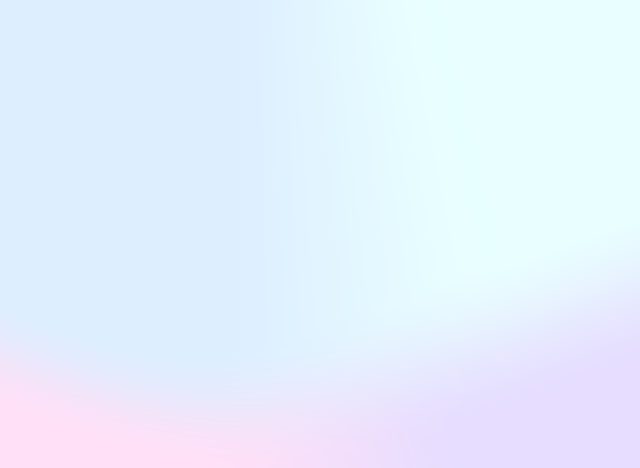
Give the GLSL for this background, as a WebGL 2 fragment shader.

```glsl
#version 300 es
precision highp float;
// A pastel mesh gradient: a blue-to-cyan sky above a pink-to-lavender floor.
// Each layer is a sideways blend with slanted limits, and the two layers
// meet along a soft hyperbola shaped like a valley.

uniform vec2 u_resolution;
out vec4 fragColor;

// Upper layer: the blend fans out wider toward the floor.
vec3 skyColor(vec2 p) {
  vec3 blue = vec3(0.865, 0.933, 1.0);
  vec3 cyan = vec3(0.912, 1.0, 1.0);
  float start = 0.27 + 0.04 * p.y;
  float end = 0.89 - 0.19 * p.y;
  return mix(blue, cyan, smoothstep(start, end, p.x));
}

// Lower layer: the blend leans right as it rises.
vec3 floorColor(vec2 p) {
  vec3 pink = vec3(1.0, 0.878, 0.969);
  vec3 lavender = vec3(0.902, 0.867, 1.0);
  return mix(pink, lavender, smoothstep(0.3, 0.78, p.x + 0.15 * p.y));
}

// Height of the middle of the border between the layers.
float valleyHeight(float x) {
  float d = x - 0.33;
  return 0.025 - 0.03 * d + sqrt(0.314 * d * d + 0.01);
}

void main() {
  vec2 p = gl_FragCoord.xy / u_resolution;

  // The border is softer on the right than on the left.
  float softness = mix(0.12, 0.18, smoothstep(0.2, 0.8, p.x));
  float rise = p.y - valleyHeight(p.x);
  float sky = smoothstep(-softness, softness, rise);

  fragColor = vec4(mix(floorColor(p), skyColor(p), sky), 1.0);
}
```
